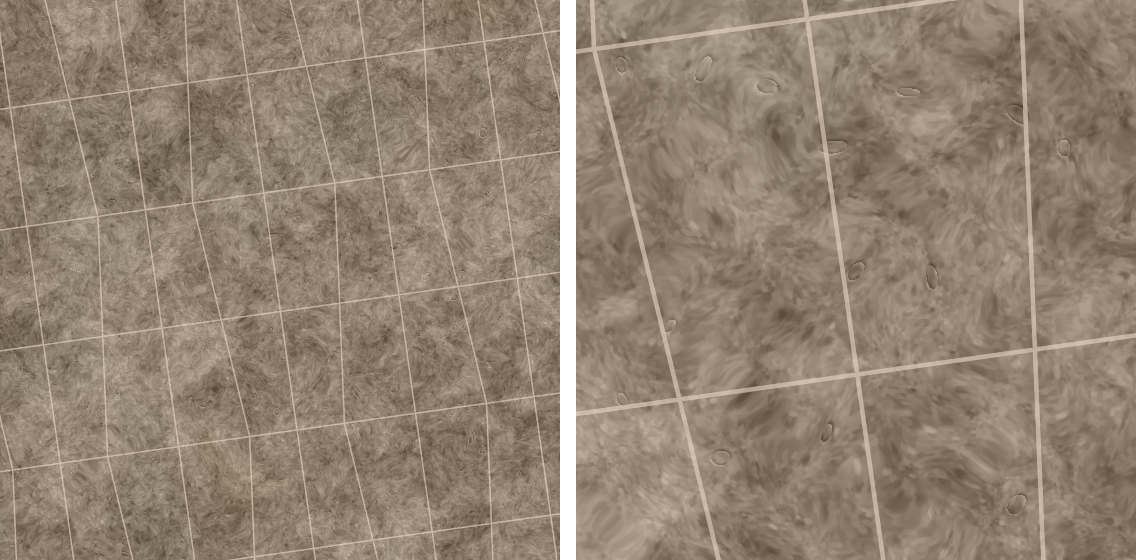
Left, the full canvas; right, a detail of the centre.
Write a WebGL 2 fragment shader that draws this texture.

```glsl
#version 300 es
precision highp float;

uniform vec2 u_resolution;
out vec4 fragColor;

// Layout, in units of the canvas height
const float TILT = 0.1397;                 // radians
const vec2  GRID_ORIGIN = vec2(0.0182, 0.8073);
const float COLUMN_WIDTH = 0.1068;
const float ROW_RATIO = 2.0;               // row height / column width
const float JOINT_SWING = 0.2;             // sideways shift / column width
const float JOINT_WIDTH = 0.0027;

// Colours
const vec3 STONE = vec3(0.567, 0.505, 0.435);
const vec3 JOINT = vec3(0.79, 0.725, 0.65);
const vec3 WARM_TINT = vec3(0.012, 0.0, -0.014);

// Stone surface
const int   MOTTLE_LAYERS = 6;
const float MOTTLE_SCALE = 9.0;
const float MOTTLE_STRENGTH = 0.085;
const float TILE_VARIATION = 0.018;
const float PIT_SCALE = 95.0;
const float PIT_DEPTH = 0.065;
const float GRAIN_SCALE = 62.0;
const float PEBBLE_SCALE = 21.0;
const float PEBBLE_RELIEF = 0.13;
const float EDGE_SHADE = 0.05;

const float HALF_PI = 1.5707963;

vec3 hash3(vec2 p) {
    vec3 q = fract(p.xyx * vec3(0.1031, 0.1030, 0.0973));
    q += dot(q, q.yxz + 33.33);
    return fract((q.xxy + q.yzz) * q.zyx);
}

// Cellular noise: xy = offset from the nearest seed, z = its id, w = blended tone
vec4 cellular(vec2 p) {
    vec2 cell = floor(p), local = p - cell;
    vec3 nearest = vec3(9.0);
    float tone = 0.0, total = 0.0;
    for (int y = -1; y <= 1; y++)
    for (int x = -1; x <= 1; x++) {
        vec2 corner = vec2(x, y);
        vec3 seed = hash3(cell + corner);
        vec2 offset = local - corner - seed.xy;
        float weight = exp(-8.0 * dot(offset, offset));
        tone += weight * seed.z;
        total += weight;
        if (dot(offset, offset) < dot(nearest.xy, nearest.xy)) nearest = vec3(offset, seed.z);
    }
    return vec4(nearest, tone / total);
}

// Layered sines that bend the mottling out of round
vec2 bend(vec2 p) {
    return p + 0.008 * sin(p.yx * 31.0 + 2.0 * sin(p * 17.0))
             + 0.003 * sin(p.yx * 97.0 + 2.0 * sin(p * 71.0));
}

// Patchy tone from coarse blotches down to fine grit, centred on zero
float mottle(vec2 p) {
    float tone = 0.0, scale = MOTTLE_SCALE;
    for (int i = 0; i < MOTTLE_LAYERS; i++) {
        tone += cellular(p * scale + float(i) * 17.3).w - 0.5;
        scale *= 2.1;
    }
    return tone * MOTTLE_STRENGTH;
}

// Dark pits, pale grains and a few side-lit pebbles
float relief(vec2 p, float patchTone) {
    vec4 pit = cellular(p * PIT_SCALE + 5.0);
    float pits = step(0.72, pit.z) * smoothstep(0.48, 0.15, length(pit.xy));
    pits *= smoothstep(0.05, -0.05, patchTone);

    vec4 grain = cellular(p * GRAIN_SCALE + 41.0);
    float grains = step(0.9, grain.z) * smoothstep(0.2, 0.06, length(grain.xy));

    vec4 pebble = cellular(p * PEBBLE_SCALE + 83.0);
    float radius = length(pebble.xy);
    float size = mix(0.07, 0.13, fract(pebble.z * 37.0));
    float rim = smoothstep(0.05, 0.0, abs(radius - size)) * step(0.76, pebble.z);
    float facing = dot(pebble.xy / max(radius, 0.001), vec2(-0.5, -0.87));
    float side = radius < size ? -0.7 * facing : facing;

    return 0.09 * grains - PIT_DEPTH * pits + PEBBLE_RELIEF * rim * side;
}

// Leaning tile grid: x = distance to the nearest joint, yz = tile index
vec3 tileGrid(vec2 p) {
    vec2 q = p - GRID_ORIGIN;
    float c = cos(TILT), s = sin(TILT);
    q = vec2(dot(q, vec2(c, s)), dot(q, vec2(s, -c))) / COLUMN_WIDTH;
    float row = q.y / ROW_RATIO;
    float swing = JOINT_SWING * (1.0 - abs(mod(row + 1.0, 4.0) - 2.0));
    float dist = abs(row - round(row)) * ROW_RATIO;
    float column = round(q.x) - 1.0;
    for (int i = -1; i <= 1; i++) {
        float k = round(q.x) + float(i);
        float joint = k + swing * sin(k * HALF_PI);
        dist = min(dist, abs(q.x - joint));
        if (q.x > joint) column = k;
    }
    return vec3(dist * COLUMN_WIDTH, column, floor(row));
}

void main() {
    vec2 p = gl_FragCoord.xy / u_resolution.y;
    float pixel = 1.0 / u_resolution.y;
    vec3 grid = tileGrid(p);

    // Stone
    vec2 surface = bend(p);
    float tone = mottle(surface);
    vec3 tileRandom = hash3(grid.yz + 50.0);
    float light = tone + relief(surface, tone) + TILE_VARIATION * (tileRandom.x - 0.5);
    light -= EDGE_SHADE * dot(p - 0.5, p - 0.5);
    float warmth = cellular(surface * 6.0 + 29.0).w - 0.5;
    vec3 color = STONE + light + WARM_TINT * warmth;

    // Joints, slightly worn by the stone tone
    float halfWidth = 0.5 * JOINT_WIDTH;
    float joint = 1.0 - smoothstep(halfWidth - 0.6 * pixel, halfWidth + 0.6 * pixel, grid.x);
    color = mix(color, JOINT + 0.4 * tone, 0.92 * joint);

    fragColor = vec4(color, 1.0);
}
```
